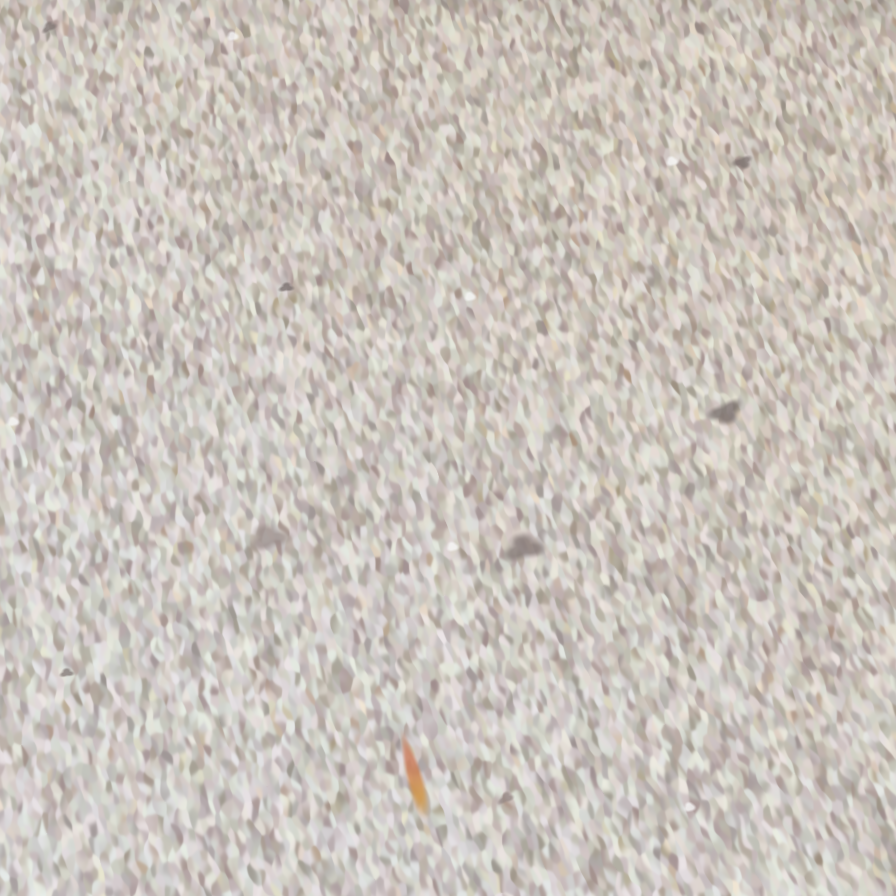
A Shadertoy shader for this texture:

```glsl
// Pale speckled stone ground: soft slanted grains, a few pebbles, flecks and one dry leaf.

#define GRAINS vec2(158.0, 74.0)   // grains per canvas at the lower edge
#define LEAN 0.27                  // tilt of the grains in radians
#define RECEDE 0.25                // how much finer the grains get upward
#define SOFTNESS 4.6               // higher gives crisper grains
#define TINT 0.016                 // colour variation between grains
#define DARK_GRAIN vec3(0.610, 0.560, 0.535)
#define LIGHT_GRAIN vec3(0.915, 0.909, 0.890)
#define PEBBLE vec3(0.53, 0.485, 0.475)
#define LEAF_POS vec2(0.462, 0.135)
#define PEBBLES 8
#define FLECKS 6

const float TAU = 6.2831853;

vec3 hash3(vec2 p) {
    vec3 q = fract(p.xyx * vec3(0.1031, 0.1030, 0.0973));
    q += dot(q, q.yxz + 33.33);
    return fract((q.xxy + q.yzz) * q.zyx);
}

vec2 rotate(vec2 p, float a) {
    float c = cos(a), s = sin(a);
    return vec2(c * p.x + s * p.y, c * p.y - s * p.x);
}

// Layered sines for broad uneven patches, about -1 to 1
float patches(vec2 p) {
    float sum = 0.0, amp = 0.5;
    for (int i = 0; i < 4; i++) {
        sum += amp * sin(p.x + 1.7 * sin(p.y)) * cos(p.y + 1.3 * sin(p.x * 0.8));
        p = rotate(p, 1.1) * 1.9 + 2.3;
        amp *= 0.6;
    }
    return sum;
}

// Smooth cellular noise: rgb tint and tone (w) blended from nearby grains
vec4 grains(vec2 p) {
    vec2 cell = floor(p);
    vec4 sum = vec4(0.0);
    float total = 0.0;
    for (int y = -1; y <= 1; y++)
    for (int x = -1; x <= 1; x++) {
        vec2 id = cell + vec2(x, y);
        vec3 place = hash3(id + 17.0);
        vec3 look = hash3(id + 231.0);
        vec2 d = p - id - place.xy;
        d.x += (place.z - 0.5) * 0.5 * d.y;
        float weight = exp(-SOFTNESS * dot(d, d));
        vec3 tint = cos(TAU * (look.y + vec3(0.0, 0.33, 0.67)));
        tint += step(0.96, look.z) * vec3(0.5, -1.0, -4.0);   // rare ochre grain
        sum += weight * vec4(tint, pow(look.x, 0.6));
        total += weight;
    }
    return sum / max(total, 1e-6);
}

// Evenly scattered point for item number i
vec2 scatter(float i, vec2 start) {
    return fract(start + i * vec2(0.7549, 0.5698));
}

// Soft-edged ellipse with a slightly lumpy outline
float blob(vec2 p, vec2 radius, float lump) {
    vec2 q = p / radius;
    float wobble = lump * sin(3.0 * atan(q.y, q.x + 1e-5) + radius.x * 900.0);
    return 1.0 - smoothstep(0.55, 1.35, length(q) + wobble);
}

void mainImage(out vec4 fragColor, in vec2 fragCoord) {
    vec2 uv = fragCoord / iResolution.y;

    // Ground plane receding gently toward the top, with slightly wavy grain
    vec2 ground = vec2((uv.x - 0.5) * (1.0 + RECEDE * uv.y),
                       uv.y + 0.5 * RECEDE * uv.y * uv.y);
    ground.x += 0.0015 * sin(130.0 * ground.y + 4.0 * sin(47.0 * ground.x));
    vec4 grain = grains(rotate(ground, LEAN) * GRAINS + 300.0);

    // Grain colour with faint light and dark patches
    float tone = grain.w + 0.035 * patches(uv * 9.0) + 0.035 * patches(uv * 37.0 + 5.0);
    vec3 color = mix(DARK_GRAIN, LIGHT_GRAIN, tone) + TINT * grain.rgb;

    // Warm, dusty shade toward the top and the right
    float dust = smoothstep(0.3, 1.6, uv.x * 0.7 + uv.y);
    color *= mix(vec3(1.0, 1.005, 1.012), vec3(0.990, 0.972, 0.945), dust);
    color *= 1.0 - 0.07 * smoothstep(0.96, 1.03, uv.y + 0.04 * (uv.x - 0.5));

    // Dull pebbles
    for (int i = 0; i < PEBBLES; i++) {
        vec3 h = hash3(vec2(i, 71));
        vec2 radius = mix(0.007, 0.022, h.x * h.x) * vec2(1.0, 0.62);
        vec2 p = rotate(uv - scatter(float(i), vec2(0.30, 0.40)), 0.6 * h.y);
        color = mix(color, PEBBLE * (0.85 + 0.3 * h.z), 0.75 * blob(p, radius, 0.2));
    }

    // Bright flecks
    for (int i = 0; i < FLECKS; i++) {
        vec2 p = uv - scatter(float(i), vec2(0.75, 0.82));
        color = mix(color, vec3(0.97), 0.8 * blob(p, vec2(0.006, 0.005), 0.1));
    }

    // Dry leaf, rust at the top and ochre at the tip
    vec2 leaf = rotate(uv - LEAF_POS, 0.27);
    float taper = 0.008 * (1.0 - 0.3 * leaf.y / 0.045);
    vec3 leafColor = mix(vec3(0.83, 0.60, 0.28), vec3(0.80, 0.50, 0.38),
                         smoothstep(-0.03, 0.02, leaf.y));
    color = mix(color, leafColor, 0.85 * blob(leaf, vec2(max(taper, 0.003), 0.043), 0.0));

    fragColor = vec4(clamp(color, 0.0, 1.0), 1.0);
}
```
